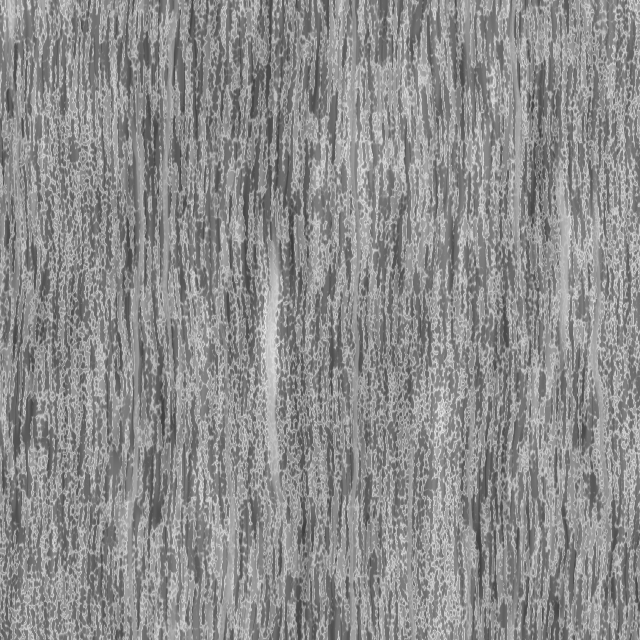
Reproduce this texture procedurally as a Shadertoy shader.

```glsl
// Grey weathered wood bark: fine vertical grain, pale rims and smooth wandering veins.
#define BASE_GREY 0.590
#define PIT_DEPTH 0.155
#define RIM_GAIN 0.165
#define FURROW_DEPTH 0.09
#define STREAK_CONTRAST 0.13
#define TONE_CONTRAST 0.19
#define FIBRE_SCALE vec2(265.0, 25.0)
#define SPECKLE_SCALE vec2(205.0, 95.0)
#define GRIT_SCALE vec2(400.0, 230.0)
#define VEIN_COUNT 12.0
#define VEIN_GREY 0.635
#define HALO_GAIN 0.12

vec2 hash2(vec2 p) {
    vec3 q = fract(p.xyx * vec3(0.1031, 0.1030, 0.0973));
    q += dot(q, q.yzx + 33.33);
    return fract((q.xx + q.yz) * q.zy);
}

float valueNoise(vec2 p) {
    vec2 cell = floor(p), f = fract(p);
    f = f * f * (3.0 - 2.0 * f);
    float low = mix(hash2(cell).x, hash2(cell + vec2(1, 0)).x, f.x);
    float high = mix(hash2(cell + vec2(0, 1)).x, hash2(cell + vec2(1, 1)).x, f.x);
    return mix(low, high, f.y);
}

// Cellular noise: distance to the nearest scattered point.
float cellDistance(vec2 p) {
    vec2 cell = floor(p), f = fract(p);
    float nearest = 8.0;
    for (int y = -1; y <= 1; y++) {
        for (int x = -1; x <= 1; x++) {
            vec2 offset = vec2(x, y);
            nearest = min(nearest, length(offset + hash2(cell + offset) - f));
        }
    }
    return nearest;
}

// Sideways drift shared by the grain and the veins.
float drift(vec2 p) {
    float slow = sin(p.y * 7.0 + p.x * 9.0) + 0.5 * sin(p.y * 17.0 - p.x * 14.0 + 1.7);
    float fine = valueNoise(p * vec2(26.0, 20.0)) - 0.5;
    float kinks = valueNoise(p * vec2(70.0, 60.0) + 9.0) - 0.5;
    return 0.004 * slow + 0.004 * fine + 0.0016 * kinks;
}

// Dark pits ringed by pale rims, cut from one rough height field.
float pittedGrain(vec2 p, float fibreZone) {
    float fibre = valueNoise(p * FIBRE_SCALE);
    float speckle = cellDistance(p * SPECKLE_SCALE);
    float grit = valueNoise(p * GRIT_SCALE + 71.0);
    vec3 share = mix(vec3(0.36, 0.42, 0.22), vec3(0.58, 0.25, 0.17), fibreZone);
    float height = dot(share, vec3(fibre, speckle, grit)) + 0.015;
    float pit = 1.0 - smoothstep(0.36, 0.53, height);
    float rim = (height - 0.57) / 0.06;
    return RIM_GAIN * exp(-rim * rim) - PIT_DEPTH * pit;
}

// Returns vein cover, halo strength and vein shade.
vec3 veins(vec2 p) {
    vec3 result = vec3(0.0, 0.0, VEIN_GREY);
    for (float i = 0.0; i < VEIN_COUNT; i++) {
        vec2 rnd = hash2(vec2(i, 41.0));
        float bend = 0.006 * sin(p.y * (6.0 + 5.0 * rnd.y) + 6.3 * rnd.x)
                   + 0.012 * (valueNoise(vec2(i * 3.1, p.y * 11.0)) - 0.5);
        float offset = p.x - (i + 0.15 + 0.7 * rnd.x) / VEIN_COUNT - bend;
        float swell = valueNoise(vec2(i * 7.3, p.y * 9.0));
        float reach = smoothstep(0.34, 0.66, valueNoise(vec2(i * 13.0 + 5.0, p.y * 2.4 + 3.0 * rnd.y)));
        float width = mix(0.003, 0.008, rnd.y) * (0.55 + 0.8 * swell);
        float cover = reach * (1.0 - smoothstep(width * 0.55, width * 1.25, abs(offset)));
        float spread = width * 2.0 + 0.008;
        float glow = reach * exp(-offset * offset / (spread * spread));
        float shade = VEIN_GREY + 0.08 * (rnd.y - 0.5) + 0.04 * offset / width;
        result.z = mix(result.z, shade, cover);
        result.x = max(result.x, cover);
        result.y = max(result.y, glow * rnd.y * smoothstep(0.2, 0.9, swell) * 1.6);
    }
    return result;
}

void mainImage(out vec4 fragColor, in vec2 fragCoord) {
    vec2 uv = fragCoord / iResolution.y;
    vec2 p = vec2(uv.x + drift(uv), uv.y);

    // Broad vertical bands of light and dark.
    float tone = 0.6 * valueNoise(p * vec2(13.0, 2.5) + 3.0)
               + 0.4 * valueNoise(p * vec2(32.0, 6.0) + 19.0) - 0.5;

    // Speckled zones blend into zones of long fibres.
    float fibreZone = smoothstep(0.2, 0.7, valueNoise(p * vec2(9.0, 3.0) + 57.0));
    float grain = pittedGrain(p, fibreZone);

    // Soft streaks and thin dark furrows along the fibres.
    float streak = valueNoise(p * vec2(170.0, 8.0) + 31.0) - 0.5;
    float crease = abs(valueNoise(p * vec2(125.0, 8.0) + 83.0) - 0.5);
    float furrow = (1.0 - smoothstep(0.02, 0.17, crease)) * (0.4 + 0.6 * fibreZone);
    float relief = grain + STREAK_CONTRAST * streak - FURROW_DEPTH * furrow;

    vec3 vein = veins(p);
    float grey = BASE_GREY + TONE_CONTRAST * tone + relief;
    float smoothGrey = vein.z + 0.15 * relief;
    grey = mix(grey, smoothGrey, 0.9 * vein.x) + HALO_GAIN * vein.y;

    fragColor = vec4(vec3(clamp(grey, 0.22, 0.9)), 1.0);
}
```
